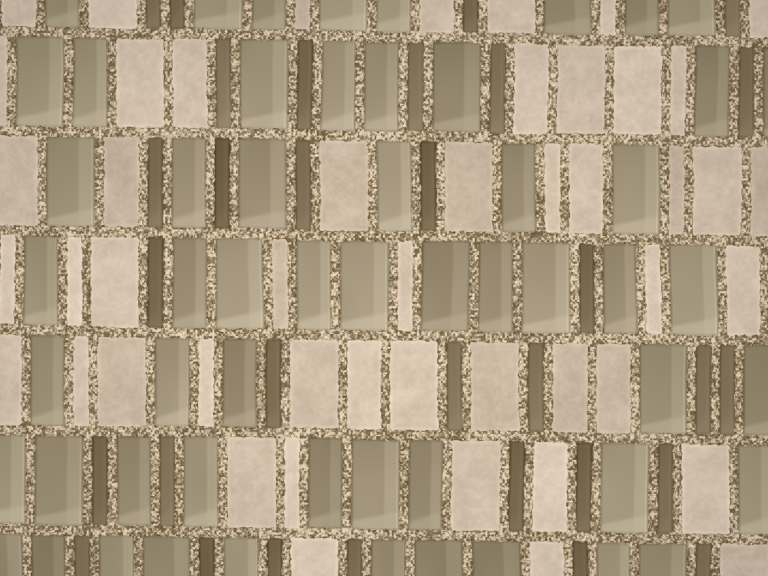
Write a Shadertoy shader that draws this texture.

```glsl
const float ROW_HEIGHT = 0.1727;
const float WIDE = 0.099;
const float MEDIUM = 0.075;
const float NARROW = 0.042;
const float GROUP = WIDE + MEDIUM + NARROW;
const vec2 GROUT_HALF = vec2(0.0078, 0.0088);

const vec3 GROUT_DARK = vec3(0.44, 0.37, 0.26);
const vec3 GROUT_LIGHT = vec3(0.90, 0.83, 0.72);
const vec3 GLASS = vec3(0.60, 0.55, 0.45);
const vec3 GLASS_DARK = vec3(0.48, 0.42, 0.32);
const vec3 STONE = vec3(0.81, 0.74, 0.66);

struct Tile {
    float centre;
    float width;
    vec2 id;
};

float hash(vec2 p) {
    vec3 q = fract(p.xyx * vec3(0.1031, 0.1030, 0.0973));
    q += dot(q, q.yzx + 33.33);
    return fract((q.x + q.y) * q.z);
}

float noise(vec2 p) {
    vec2 cell = floor(p);
    vec2 f = fract(p);
    f = f * f * (3.0 - 2.0 * f);
    float low = mix(hash(cell), hash(cell + vec2(1, 0)), f.x);
    float high = mix(hash(cell + vec2(0, 1)), hash(cell + vec2(1, 1)), f.x);
    return mix(low, high, f.y);
}

float roundedBox(vec2 p, vec2 halfSize, float radius) {
    vec2 q = abs(p) - halfSize + radius;
    return length(max(q, 0.0)) + min(max(q.x, q.y), 0.0) - radius;
}

float tileWidth(int kind) {
    return kind == 0 ? WIDE : kind == 1 ? MEDIUM : NARROW;
}

// Each group holds the three widths in a shuffled order
Tile findTile(float x, float row) {
    x += GROUP * fract(row * 0.382 + 0.35 * hash(vec2(row, 7.0)));
    float group = floor(x / GROUP);
    float local = x - group * GROUP;
    vec2 key = vec2(group, row) + 40.0;
    int turn = int(3.0 * hash(key));
    int direction = hash(key + 91.0) < 0.5 ? 1 : 2;
    float start = 0.0;
    Tile tile;
    for (int i = 0; i < 3; i++) {
        float width = tileWidth((turn + direction * i) % 3);
        if (i == 0 || local >= start) {
            tile = Tile(local - start - 0.5 * width, width, key * 3.0 + vec2(i, 0));
        }
        start += width;
    }
    return tile;
}

vec3 groutColor(vec2 p) {
    float grain = 0.65 * noise(p * 270.0) + 0.35 * noise(p * 480.0 + 17.0);
    float patchTone = 0.12 * (noise(p * 14.0) - 0.5);
    return mix(GROUT_DARK, GROUT_LIGHT, smoothstep(0.12, 0.88, grain + patchTone));
}

vec3 stoneColor(vec2 p, float depth, float seed) {
    float crystals = noise(p * 190.0) + noise(p * 85.0 + seed * 50.0) - 1.0;
    float clouds = noise(p * 28.0 + seed * 30.0) - 0.5;
    float rim = 1.0 - smoothstep(0.0, 0.008, depth);
    vec3 color = STONE + 0.10 * (seed - 0.5) + 0.035 * crystals + 0.04 * clouds;
    return color + 0.045 * rim;
}

vec3 glassColor(vec2 p, vec2 uv, float depth, float seed, bool narrow, float blur) {
    vec3 color = narrow ? GLASS_DARK : GLASS;
    color += 0.10 * (seed - 0.5) - 0.025 * uv.y;
    color += 0.025 * (noise(p * vec2(22.0, 13.0)) - 0.5);
    // Right facet and slanted lower bevel
    float strength = narrow ? 0.35 : 1.0;
    float facet = smoothstep(-blur, blur, uv.x - 0.28 - 0.12 * seed);
    float bevel = smoothstep(-blur, blur, -uv.y - 0.70 + 0.12 * uv.x);
    color += strength * (0.055 * facet + 0.075 * bevel * (1.0 - 0.5 * facet));
    // Shaded sides with a thin glint
    float edge = 1.0 - smoothstep(0.0, 0.0055, depth);
    float side = smoothstep(0.5, 1.0, abs(uv.x));
    color -= edge * mix(0.05, 0.12, side);
    float glint = smoothstep(0.82, 0.88, uv.x) - smoothstep(0.90, 0.96, uv.x);
    return color + 0.05 * glint * step(0.45, seed);
}

void mainImage(out vec4 fragColor, in vec2 fragCoord) {
    vec2 p = fragCoord / iResolution.y;
    float pixel = 1.0 / iResolution.y;

    // Rows tilt and sag slightly
    vec2 bent = p + 0.004 * (vec2(noise(p * 9.0), noise(p * 9.0 + 60.0)) - 0.5);
    float rowPosition = (0.936 - bent.y - 0.014 * (bent.x - 0.667)) / ROW_HEIGHT;
    float row = floor(rowPosition);
    Tile tile = findTile(bent.x, row);

    vec2 offset = vec2(tile.centre, (0.5 - fract(rowPosition)) * ROW_HEIGHT);
    vec2 halfSize = 0.5 * vec2(tile.width, ROW_HEIGHT) - GROUT_HALF;
    float dist = roundedBox(offset, halfSize, 0.004);
    float ragged = dist + 0.0035 * (noise(p * 170.0) - 0.5);

    // Tile material
    float seed = hash(tile.id + 5.0);
    bool narrow = tile.width < 0.05;
    bool stone = hash(tile.id + 23.0) < 0.41;
    vec2 uv = offset / halfSize;
    float blur = pixel / halfSize.x + 0.025;
    vec3 face = stone ? stoneColor(p, -dist, seed)
                      : glassColor(p, uv, -dist, seed, narrow, blur);

    // Grout over the tile edges, with soft contact shade
    vec3 grout = groutColor(p) - 0.07 * (1.0 - smoothstep(0.0, 0.004, ragged));
    vec3 color = mix(face, grout, smoothstep(-pixel, pixel, ragged));

    // Light fades toward the corners
    vec2 fromCentre = fragCoord / iResolution.xy - vec2(0.48, 0.46);
    color *= 1.04 - 0.26 * dot(fromCentre, fromCentre);
    fragColor = vec4(clamp(color, 0.0, 1.0), 1.0);
}
```
